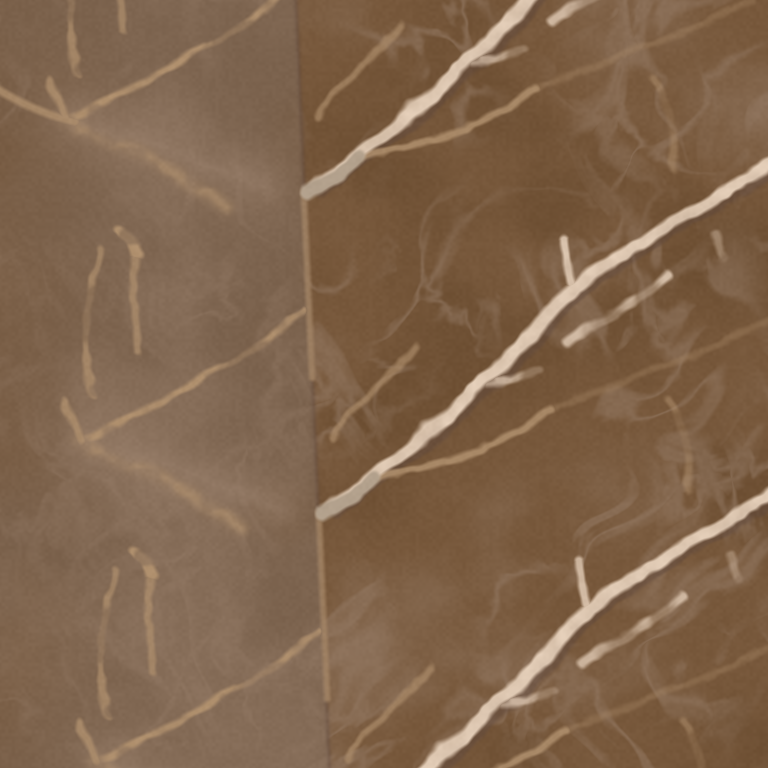
Give the GLSL for this texture, as a WebGL 1 fragment shader.

```glsl
precision highp float;

uniform vec2 u_resolution;

const vec3 BROWN = vec3(0.468, 0.345, 0.232);
const vec3 TAUPE = vec3(0.482, 0.385, 0.303);
const vec3 UMBER = vec3(0.400, 0.285, 0.175);
const vec3 HAZE = vec3(0.590, 0.490, 0.410);
const vec3 TAN = vec3(0.690, 0.565, 0.430);
const vec3 CREAM = vec3(0.900, 0.815, 0.730);
const vec3 PALE_GREY = vec3(0.700, 0.630, 0.550);
const vec3 SHADOW = vec3(0.370, 0.280, 0.235);

const vec2 REPEAT = vec2(-0.0195, 0.418);  // step between copies of the veins
const float SEAM_BASE = 0.429;
const float SEAM_LEAN = -0.0435;
const float EDGE = 0.0035;                 // softness of the vein edges
const float WOBBLE = 0.011;
const float GRAIN = 0.022;

float hash(vec2 p) {
  return fract(sin(dot(p, vec2(127.1, 311.7))) * 43758.5453);
}

float noise(vec2 p) {
  vec2 i = floor(p);
  vec2 f = fract(p);
  f = f * f * (3.0 - 2.0 * f);
  return mix(mix(hash(i), hash(i + vec2(1.0, 0.0)), f.x),
             mix(hash(i + vec2(0.0, 1.0)), hash(i + 1.0), f.x), f.y);
}

float fbm(vec2 p) {
  float sum = 0.0;
  float gain = 0.5;
  for (int i = 0; i < 4; i++) {
    sum += gain * noise(p);
    p = mat2(1.6, 1.2, -1.2, 1.6) * p + 7.3;
    gain *= 0.5;
  }
  return sum / 0.9375;
}

// Distance to a bowed line from a to b; positive bow bends to its left
float veinDistance(vec2 p, vec2 a, vec2 b, float bow) {
  vec2 d = b - a;
  float len = length(d);
  d /= len;
  vec2 local = vec2(dot(p - a, d), d.x * (p.y - a.y) - d.y * (p.x - a.x));
  float t = clamp(local.x / len, 0.0, 1.0);
  return length(vec2(local.x - t * len, local.y - bow * 4.0 * t * (1.0 - t)));
}

float vein(vec2 p, vec2 a, vec2 b, float bow, float width) {
  return 1.0 - smoothstep(width - EDGE, width + EDGE, veinDistance(p, a, b, bow));
}

float mainVein(vec2 p) {
  float lower = vein(p, vec2(0.435, 0.343), vec2(0.749, 0.629), -0.014, 0.0085);
  float upper = vein(p, vec2(0.749, 0.629), vec2(1.02, 0.795), 0.003, 0.0085);
  return max(lower, upper);
}

// Faint ridges drawn out along a direction
float wisps(vec2 p, vec2 along) {
  vec2 q = vec2(dot(p, vec2(-along.y, along.x)) * 15.0, dot(p, along) * 6.0);
  q += 0.8 * (vec2(noise(p * 14.0), noise(p * 14.0 + 31.0)) - 0.5);
  float ridge = 1.0 - smoothstep(0.0, 0.085, abs(fbm(q) - 0.5));
  return ridge * smoothstep(0.3, 0.75, noise(p * 8.0 + along * 19.0));
}

void main() {
  vec2 p = gl_FragCoord.xy / u_resolution.y;
  float seamOffset = p.x - SEAM_BASE - SEAM_LEAN * p.y;
  float right = smoothstep(-0.003, 0.003, seamOffset);

  // Clouded ground, greyer on the left slab
  vec3 color = mix(TAUPE, BROWN, right);
  float cloud = fbm(p * vec2(5.0, 6.0) + 3.0);
  color = mix(color, UMBER, 0.55 * smoothstep(0.5, 0.8, cloud) * mix(0.6, 1.0, right));
  color = mix(color, HAZE, 0.38 * smoothstep(0.5, 0.2, cloud));
  color = mix(color, BROWN, 0.6 * smoothstep(0.22, 0.0, p.x) * fbm(p * 7.0 + 41.0));
  float web = max(wisps(p, vec2(0.45, -0.89)), wisps(p + 5.0, vec2(0.71, 0.70)));
  color = mix(color, HAZE, web * mix(0.3, 0.5, right));

  // Repeated veins, gathered by brightness
  float haze = 0.0;
  float thin = 0.0;
  float bright = 0.0;
  float root = 0.0;
  float shade = 0.0;
  for (int k = -1; k <= 1; k++) {
    vec2 q = p - float(k) * REPEAT;
    vec2 bend = vec2(noise(q * 24.0), noise(q * 24.0 + 57.0)) - 0.5;
    bend += 0.4 * (vec2(noise(q * 75.0), noise(q * 75.0 + 23.0)) - 0.5);
    vec2 w = q + WOBBLE * bend;
    float beads = 0.4 + 0.6 * smoothstep(0.25, 0.7, noise(q * 55.0));

    // Right slab
    bright = max(bright, mainVein(w));
    shade = max(shade, mainVein(w + vec2(-0.006, 0.007)));
    root = max(root, vein(w, vec2(0.423, 0.335), vec2(0.488, 0.376), -0.003, 0.0095));
    bright = max(bright, 0.75 * beads * vein(w, vec2(0.638, 0.501), vec2(0.703, 0.521), 0.0, 0.005));
    bright = max(bright, 0.85 * beads * vein(w, vec2(0.735, 0.553), vec2(0.87, 0.642), 0.0, 0.0055));
    bright = max(bright, 0.9 * vein(w, vec2(0.749, 0.630), vec2(0.735, 0.688), 0.006, 0.006));
    bright = max(bright, 0.4 * beads * vein(w, vec2(0.93, 0.695), vec2(0.947, 0.664), 0.0, 0.005));
    thin = max(thin, 0.85 * vein(w, vec2(0.488, 0.375), vec2(0.716, 0.464), -0.012, 0.005));
    thin = max(thin, 0.3 * vein(w, vec2(0.716, 0.464), vec2(1.0, 0.577), 0.0, 0.004));
    thin = max(thin, 0.65 * vein(w, vec2(0.430, 0.427), vec2(0.54, 0.548), 0.0, 0.0045));
    thin = max(thin, 0.5 * beads * vein(w, vec2(0.87, 0.479), vec2(0.896, 0.365), 0.012, 0.005));

    // Left slab
    thin = max(thin, beads * vein(w, vec2(0.397, 0.592), vec2(0.107, 0.427), 0.006, 0.0045));
    thin = max(thin, 0.8 * vein(w, vec2(0.107, 0.427), vec2(0.088, 0.475), 0.0, 0.005));
    thin = max(thin, 0.75 * beads * vein(w, vec2(0.13, 0.674), vec2(0.12, 0.486), -0.01, 0.005));
    thin = max(thin, beads * vein(w, vec2(0.159, 0.703), vec2(0.18, 0.67), 0.004, 0.0075));
    thin = max(thin, 0.7 * vein(w, vec2(0.18, 0.67), vec2(0.18, 0.544), -0.005, 0.005));
    float streak = veinDistance(w, vec2(0.107, 0.427), vec2(0.313, 0.313), 0.004);
    float glow = veinDistance(w, vec2(0.12, 0.43), vec2(0.36, 0.34), 0.0);
    haze = max(haze, 0.75 * exp(-glow * 28.0) * (1.0 - right));
    thin = max(thin, 0.65 * beads * exp(-streak * streak * 12000.0));

    // Lit stretch of the seam
    thin = max(thin, 0.65 * vein(q, vec2(0.415, 0.333), vec2(0.426, 0.09), 0.0, 0.004));
  }
  thin = max(thin, 0.8 * vein(p, vec2(-0.02, 0.895), vec2(0.098, 0.841), -0.006, 0.005));

  color = mix(color, HAZE, haze);
  color = mix(color, SHADOW, 0.35 * exp(-seamOffset * seamOffset * 90000.0));
  color = mix(color, SHADOW, 0.5 * shade);
  color = mix(color, TAN, thin);
  color = mix(color, CREAM, bright * (0.85 + 0.15 * noise(p * 60.0)));
  color = mix(color, PALE_GREY, root);
  color += GRAIN * (noise(p * 230.0) - 0.5);
  gl_FragColor = vec4(color, 1.0);
}
```
